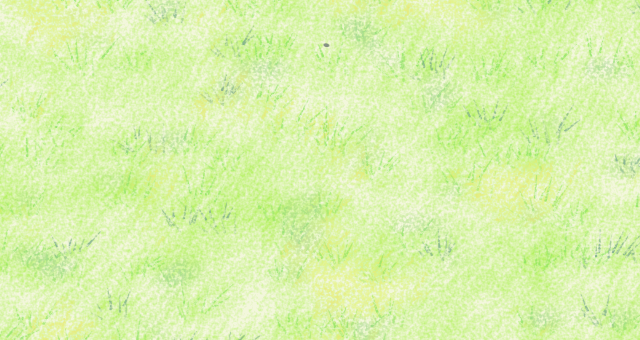
Give the GLSL for this texture, as a WebGL 2 fragment shader.

```glsl
#version 300 es
precision highp float;

uniform vec2 u_resolution;
out vec4 fragColor;

vec2 hash2(vec2 p) {
    vec3 q = fract(p.xyx * vec3(0.1031, 0.1030, 0.0973));
    q += dot(q, q.yzx + 33.33);
    return fract((q.xx + q.yz) * q.zy);
}

float cornerSlope(vec2 cell, vec2 offset) {
    float angle = 6.2832 * hash2(cell + 57.0).x;
    return dot(vec2(cos(angle), sin(angle)), offset);
}

float gradientNoise(vec2 p) {
    vec2 i = floor(p), f = fract(p);
    vec2 w = f * f * f * (f * (f * 6.0 - 15.0) + 10.0);
    vec2 e = vec2(1.0, 0.0);
    return mix(mix(cornerSlope(i, f), cornerSlope(i + e, f - e), w.x),
               mix(cornerSlope(i + e.yx, f - e.yx), cornerSlope(i + 1.0, f - 1.0), w.x), w.y);
}

// Tapered pencil line from root to tip
float blade(vec2 p, vec2 root, vec2 tip, float width) {
    vec2 d = tip - root;
    float t = clamp(dot(p - root, d) / dot(d, d), 0.0, 1.0);
    float aa = 0.6 / u_resolution.y;
    float w = width * (1.0 - 0.6 * t);
    return (1.0 - smoothstep(w - aa, w + aa, length(p - root - d * t))) * (1.0 - 0.4 * t);
}

// x: green blades, y: slate blades, z: soft shading around the roots
vec3 tufts(vec2 p, float size, float seed) {
    vec3 ink = vec3(0.0);
    vec2 home = floor(p / size);
    for (int k = 0; k < 9; k++) {
        vec2 cell = home + vec2(k % 3, k / 3) - 1.0;
        vec2 kind = hash2(cell + seed);
        if (kind.x > 0.55) continue;
        vec2 center = (cell + 0.2 + 0.6 * hash2(cell + seed + 11.0)) * size;
        bool slate = kind.y < 0.27;
        float lean = 1.2 * (kind.x - 0.25);
        float lines = 0.0;
        for (int b = 0; b < 9; b++) {
            vec2 r = hash2(cell * 9.0 + seed + float(b) * 17.3);
            float fan = float(b) / 8.0 - 0.5;
            vec2 root = center + vec2(fan * 0.5 + 0.2 * (r.x - 0.5), 0.35 * (r.y - 0.5)) * size;
            float angle = fan * 1.2 + lean + 0.8 * (r.y - 0.5);
            vec2 tip = root + (0.12 + 0.3 * r.x) * size * vec2(sin(angle), cos(angle));
            lines = max(lines, blade(p, root, tip, 0.0036) * (0.35 + 0.65 * r.y));
        }
        ink.xy = max(ink.xy, lines * (slate ? vec2(0.0, 1.0) : vec2(1.0, 0.0)));
        vec2 d = (p - center - vec2(0.0, 0.1 * size)) / size;
        ink.z = max(ink.z, 1.0 - smoothstep(0.0, 0.65, length(d * vec2(0.8, 1.2))));
    }
    return ink;
}

void main() {
    vec2 p = gl_FragCoord.xy / u_resolution.y;

    // Paper tooth, fine and crisp
    float grain = 0.75 * gradientNoise(p * 78.0) + 0.9 * gradientNoise(p * 127.0 + 31.3)
                + 0.45 * gradientNoise(p * 203.0 + 7.7);
    float tooth = smoothstep(-0.35, 0.35, grain);

    // Slanted hatching with a slowly wandering direction
    float tilt = 0.9 + 0.15 * gradientNoise(p * 1.5 + 5.0);
    vec2 along = vec2(cos(tilt), sin(tilt));
    vec2 hatch = vec2(dot(p, along), dot(p, vec2(along.y, -along.x)));
    float strokes = 0.7 * gradientNoise(hatch * vec2(7.0, 26.0))
                  + gradientNoise(hatch * vec2(16.0, 62.0) + 19.0);

    // Broad areas of heavier and lighter colouring
    float patches = gradientNoise(p * vec2(2.4, 3.6) + 3.0)
                  + 0.8 * gradientNoise(p * vec2(6.0, 10.0) + 47.0);

    vec3 ink = max(tufts(p, 0.15, 3.0), tufts(p + 0.07, 0.2, 71.0));

    // Light green pencil over cream paper
    float cover = 0.34 + 0.42 * patches + 0.3 * strokes + 0.62 * grain;
    cover += ink.z * (0.2 + 0.25 * strokes) - 0.1 * smoothstep(0.6, 1.0, p.y);
    vec3 color = mix(vec3(0.93, 0.965, 0.82), vec3(0.745, 0.948, 0.46), clamp(cover, -0.12, 1.2));

    // Yellow and ochre hatching
    float warm = smoothstep(0.1, 0.45, gradientNoise(p * vec2(2.6, 3.4) + 83.0) + 0.3 * strokes);
    color = mix(color, vec3(0.96, 0.955, 0.55), 0.55 * warm * tooth);
    float ochre = warm * smoothstep(0.15, 0.5, strokes);
    color = mix(color, vec3(0.94, 0.88, 0.46), 0.35 * ochre * tooth);

    // Grass blades and bluish shadows, broken by the tooth
    color = mix(color, vec3(0.54, 0.89, 0.38), ink.x * (0.2 + 0.6 * tooth));
    float haze = smoothstep(0.1, 0.45, gradientNoise(p * vec2(5.0, 7.0) + 29.0)) * ink.z;
    color = mix(color, vec3(0.68, 0.82, 0.68), 0.55 * haze * tooth);
    color = mix(color, vec3(0.46, 0.63, 0.58), ink.y * (0.2 + 0.6 * tooth));

    // Small dark speck
    vec2 d = p - vec2(0.96, 0.867);
    float speck = 1.0 - smoothstep(0.6, 1.2, length(vec2(d.x - d.y, d.y + 0.5 * d.x) / vec2(0.012, 0.007)));
    color = mix(color, vec3(0.46, 0.50, 0.48), 0.85 * speck);

    fragColor = vec4(color, 1.0);
}
```
